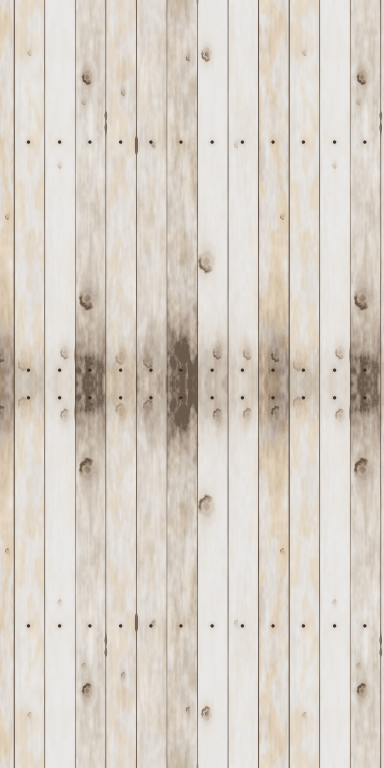
A WebGL 2 fragment shader for this texture:

```glsl
#version 300 es
precision highp float;
// Whitewashed timber planks with grain, knots, nails and brown stains, mirrored about mid height.
uniform vec2 u_resolution;
out vec4 fragColor;

#define PLANKS 12.57       // planks across the canvas
#define FIRST_SEAM 0.037   // left offset of the first seam
#define PERIOD 9.0         // planks before the set repeats
#define NAIL_RADIUS 0.0043
#define NAIL_ROW_A 0.036   // nail rows, as distance from the mirror line
#define NAIL_ROW_B 0.630
#define SEAM_WIDTH 0.0009
#define GRAIN 0.42

const vec3 SEAM_COLOUR = vec3(0.34, 0.28, 0.23);
const vec3 NAIL_COLOUR = vec3(0.19, 0.15, 0.13);
const vec3 WARM_TINT = vec3(1.0, 0.93, 0.82);

// Paint to bare wood, light to dark
const vec3 WOOD[6] = vec3[6](
  vec3(0.915, 0.91, 0.905), vec3(0.87, 0.845, 0.815), vec3(0.79, 0.75, 0.70),
  vec3(0.71, 0.65, 0.60), vec3(0.60, 0.54, 0.48), vec3(0.42, 0.36, 0.31));

// Character of each plank: wear, warmth, stain at the mirror line
const vec3 CHARACTER[9] = vec3[9](
  vec3(0.15, 0.55, 0.40), vec3(0.03, 0.12, 0.25), vec3(0.42, 0.15, 0.75),
  vec3(0.28, 0.50, 0.35), vec3(0.36, 0.25, 0.50), vec3(0.55, 0.30, 0.95),
  vec3(0.02, 0.06, 0.55), vec3(0.08, 0.20, 0.32), vec3(0.34, 0.70, 0.62));

float hash(vec2 p) {
  vec3 q = fract(p.xyx * 0.1031);
  q += dot(q, q.yzx + 33.33);
  return fract((q.x + q.y) * q.z);
}

float noise(vec2 p) {
  vec2 i = floor(p), f = fract(p);
  f = f * f * (3.0 - 2.0 * f);
  return mix(mix(hash(i), hash(i + vec2(1, 0)), f.x),
             mix(hash(i + vec2(0, 1)), hash(i + vec2(1, 1)), f.x), f.y);
}

float fbm(vec2 p) {
  float sum = 0.0, gain = 0.53;
  for (int i = 0; i < 4; i++) {
    sum += gain * noise(p);
    p = p * 2.03 + 19.7;
    gain *= 0.5;
  }
  return sum;
}

vec3 woodRamp(float t) {
  float s = clamp(t, 0.0, 1.0) * 5.0;
  int i = min(int(s), 4);
  return mix(WOOD[i], WOOD[i + 1], s - float(i));
}

// Ragged knot with a dark crescent and a long faint streak
float knot(vec2 o, float r) {
  float e = length(o * vec2(1.0, 0.7)) / r;
  e += 0.8 * (fbm(o / r * 1.6 + 50.0) - 0.5);
  float rings = 0.5 + 0.5 * sin(e * 9.0);
  float side = dot(o / (length(o) + 1e-5), vec2(-0.7));
  float crescent = smoothstep(0.45, 0.0, abs(e - 0.8)) * smoothstep(-0.1, 0.9, side);
  float streak = exp(-dot(o * o, vec2(0.9, 0.08)) / (r * r));
  return exp(-e * e) * (0.22 + 0.18 * rings) + 0.6 * crescent + 0.15 * streak;
}

void main() {
  vec2 uv = gl_FragCoord.xy / u_resolution;
  float pixel = 1.0 / u_resolution.x;
  float d = abs(uv.y - 0.5) * 2.0;
  float column = (uv.x - FIRST_SEAM) * PLANKS;
  float id = mod(floor(column), PERIOD);
  vec2 q = vec2((fract(column) - 0.5) / PLANKS, d);
  vec3 plank = CHARACTER[int(id + 0.5)];

  // Knots: two large ones on every fourth plank, small ones elsewhere
  float big = 1.0 - step(0.5, abs(mod(id, 4.0) - 2.0));
  float knots = 0.0, bend = 0.0;
  for (int j = 0; j < 4; j++) {
    float k = float(j), h = hash(vec2(id * 3.1 + 5.0, k * 7.7 + 2.0));
    bool large = j < 2;
    float row = j == 0 ? 0.177 + 0.024 * id : j == 1 ? 0.77 + 0.015 * id
              : j == 2 ? 0.045 + 0.05 * h : 0.35 + 0.6 * fract(h * 17.0);
    vec2 o = q - vec2(large ? -0.004 - 0.002 * id : (h - 0.5) * 0.05, row);
    float r = j == 0 ? 0.020 : j == 1 ? 0.013 : j == 2 ? 0.012 : 0.006;
    float strength = large ? big : 0.35 + 0.4 * h;
    knots += strength * knot(o, r);
    bend += strength * o.x * exp(-dot(o * o, vec2(0.5, 0.15)) / (r * r));
  }

  // Grain layers, stretched along the plank and bent around the knots
  float gx = q.x - 0.6 * bend + 0.004 * (noise(vec2(d * 9.0, id * 5.0)) - 0.5);
  float fine = noise(vec2(gx * 190.0, d * 26.0) + id * 37.0 + 80.0);
  float streaks = fbm(vec2(gx * 75.0, d * 9.0) + id * 17.0 + 40.0);
  float blotch = fbm(vec2(q.x * 24.0, d * 9.0) + id * 11.0 + 20.0);
  float speck = fbm(vec2(q.x * 110.0, d * 60.0) + id * 23.0 + 60.0);

  // Wear, then the stain that gathers along the mirror line
  float rough = 0.22 + plank.x;
  float t = plank.x * (0.08 + 0.75 * blotch);
  t += GRAIN * rough * (streaks - 0.46 + 0.45 * (fine - 0.5) + 0.7 * (speck - 0.5));
  float reach = 0.07 + 0.09 * plank.z;
  float soak = 0.10 + 0.42 * blotch + 0.30 * streaks + 0.35 * speck;
  t += plank.z * exp(-d * d / (reach * reach)) * soak;
  t += 0.32 * plank.z * plank.z * exp(-d * 4.0) * soak + knots;

  // Seams: thin gaps that fade and deepen, with a few chips
  float seam = floor(column + 0.5), seamId = mod(seam, PERIOD);
  float seamHash = hash(vec2(seamId + 3.0, 9.0));
  float gap = abs(column - seam) / PLANKS;
  float ragged = noise(vec2(d * 60.0, seamId * 7.0 + 4.0));
  float chip = smoothstep(0.84, 0.97, noise(vec2(d * 13.0, seamId * 7.0 + 4.0))) * ragged;
  float width = SEAM_WIDTH + 0.0005 * seamHash + 0.003 * chip;
  float line = 1.0 - smoothstep(width - 0.5 * pixel, width + 0.5 * pixel, gap);
  float depth = 0.45 + 0.3 * seamHash + 0.25 * noise(vec2(d * 11.0, seamId * 3.0 + 7.0));
  t += 0.10 * exp(-gap / 0.003);

  // Colour with patches of yellowed wood
  float yellowed = smoothstep(0.38, 0.68, fbm(vec2(q.x * 45.0, d * 16.0) + id * 29.0 + 90.0));
  vec3 colour = woodRamp(t);
  colour *= mix(vec3(1.0), WARM_TINT, clamp(plank.y * yellowed + 0.4 * knots, 0.0, 1.0));
  colour = mix(colour, SEAM_COLOUR, line * depth);

  // Two nail rows with a slight rusty halo
  float nailX = q.x + 0.002 + 0.003 * (hash(vec2(id, 31.0)) - 0.5);
  float nail = length(vec2(nailX, min(abs(d - NAIL_ROW_A), abs(d - NAIL_ROW_B))));
  colour *= 1.0 - vec3(0.06, 0.09, 0.12) * exp(-nail * nail / 0.00010);
  float head = 1.0 - smoothstep(NAIL_RADIUS - 0.6 * pixel, NAIL_RADIUS + 0.6 * pixel, nail);
  fragColor = vec4(mix(colour, NAIL_COLOUR, 0.9 * head), 1.0);
}
```
